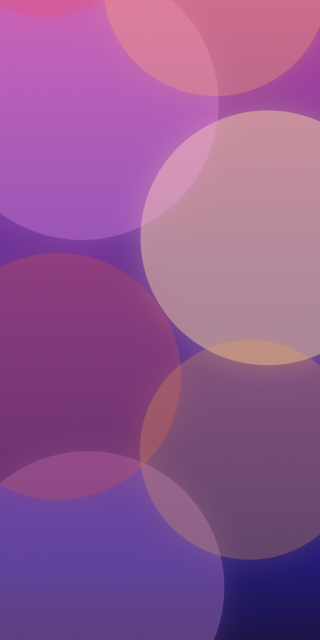
A Shadertoy shader for this background:

```glsl
// Large translucent discs with soft halos over a dusk gradient.
// The gradient is a chain of smooth blends from navy up to pink; the discs
// are circle distance functions layered back to front by alpha.

const int DISC_COUNT = 7;
const float HALO_STRENGTH = 0.28; // halo opacity at the rim, relative to its disc
const float HALO_WIDTH = 0.055;   // halo falloff, in canvas widths
const float GRAIN = 0.004;        // dither that hides gradient banding

// Backdrop colours, bottom to top
const vec3 NIGHT  = vec3(0.11, 0.08, 0.27);
const vec3 NAVY   = vec3(0.13, 0.10, 0.46);
const vec3 INDIGO = vec3(0.32, 0.17, 0.58);
const vec3 VIOLET = vec3(0.43, 0.20, 0.60);
const vec3 PINK   = vec3(0.70, 0.28, 0.62);

// Disc centre and radius, in canvas widths, back to front
const vec3 DISCS[DISC_COUNT] = vec3[](
    vec3(0.275, 0.164, 0.426),
    vec3(0.837, 1.257, 0.398),
    vec3(0.256, 1.677, 0.427),
    vec3(0.143, 2.292, 0.344),
    vec3(0.674, 2.052, 0.352),
    vec3(0.181, 0.824, 0.385),
    vec3(0.780, 0.594, 0.343));

// Disc colour and opacity
const vec4 TINTS[DISC_COUNT] = vec4[](
    vec4(0.75, 0.50, 0.85, 0.40),
    vec4(1.00, 0.88, 0.62, 0.50),
    vec4(1.00, 0.65, 0.98, 0.30),
    vec4(0.89, 0.32, 0.45, 0.40),
    vec4(1.00, 0.69, 0.42, 0.35),
    vec4(0.83, 0.32, 0.31, 0.35),
    vec4(0.97, 0.66, 0.31, 0.30));

float hash(vec2 p) {
    return fract(sin(dot(p, vec2(12.9898, 78.233))) * 43758.5453);
}

float ramp(float low, float high, float x) {
    return clamp((x - low) / (high - low), 0.0, 1.0);
}

vec3 backdrop(float height) {
    vec3 color = mix(NIGHT, NAVY, ramp(0.0, 0.12, height));
    color = mix(color, INDIGO, ramp(0.12, 0.45, height));
    color = mix(color, VIOLET, ramp(0.45, 0.62, height));
    return mix(color, PINK, ramp(0.62, 1.0, height));
}

// Opacity of a disc: solid inside, fading halo outside
float discCoverage(float dist, float pixel) {
    float fill = 1.0 - smoothstep(-0.75 * pixel, 0.75 * pixel, dist);
    float falloff = max(dist, 0.0) / HALO_WIDTH;
    return mix(HALO_STRENGTH * exp(-falloff * (1.0 + 0.5 * falloff)), 1.0, fill);
}

void mainImage(out vec4 fragColor, in vec2 fragCoord) {
    float pixel = 1.0 / iResolution.x;
    vec2 p = fragCoord * pixel;
    vec3 color = backdrop(fragCoord.y / iResolution.y);

    // Layer the discs
    for (int i = 0; i < DISC_COUNT; i++) {
        float dist = length(p - DISCS[i].xy) - DISCS[i].z;
        color = mix(color, TINTS[i].rgb, TINTS[i].a * discCoverage(dist, pixel));
    }

    color += GRAIN * (hash(p) - 0.5);
    fragColor = vec4(color, 1.0);
}
```
